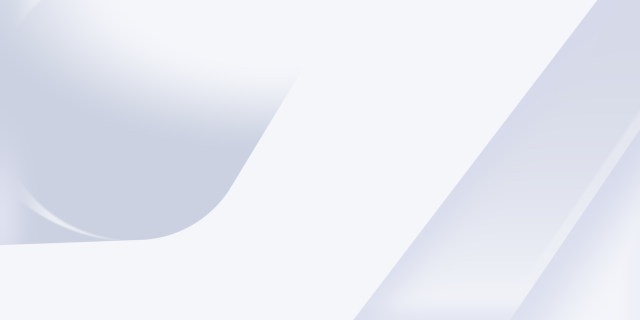
A Shadertoy shader for this background:

```glsl
// Pale abstract backdrop: a rounded, softly shaded sheet on the left with a thin
// bright crescent, and a slanted band with a shaded panel on the right.
// Built from half-plane and circle distances, tinted by smooth falloffs.

const vec3 PALE     = vec3(0.957, 0.964, 0.980);
const vec3 SLATE    = vec3(0.796, 0.818, 0.882);
const vec3 MIST     = vec3(0.838, 0.853, 0.908);
const vec3 LAVENDER = vec3(0.835, 0.850, 0.920);
const vec3 LILAC    = vec3(0.885, 0.895, 0.950);

// Signed distance to a half-plane with unit outward normal n.
float halfPlane(vec2 p, vec2 n, float offset) {
    return dot(p, n) - offset;
}

// Intersection of two half-planes with a round corner; c = cosine between normals.
float roundWedge(float a, float b, float c, float radius) {
    a += radius;
    b += radius;
    bool corner = a > c * b && b > c * a;
    float d = corner ? sqrt((a * a + b * b - 2.0 * a * b * c) / (1.0 - c * c)) : max(a, b);
    return d - radius;
}

// Coverage of a shape: 1 inside, 0 outside, with an edge of the given width.
float cover(float d, float width) {
    return 1.0 - smoothstep(-0.5 * width, 0.5 * width, d);
}

// Bell-shaped falloff around zero.
float bell(float x, float width) {
    float t = x / width;
    return exp(-t * t);
}

// Bright sliver between two circles that touch at the sheet's lower edge.
float crescent(vec2 p) {
    float inner = length(p - vec2(0.417, 0.680)) - 0.432;
    float outer = length(p - vec2(0.417, 0.807)) - 0.560;
    float ends = smoothstep(0.03, 0.17, p.x) * (1.0 - smoothstep(0.30, 0.43, p.x));
    return cover(-inner, 0.012) * cover(outer, 0.010) * ends;
}

vec3 sheetColor(vec2 p) {
    // Elliptical light from above
    float reach = length((p - vec2(0.86, 1.08)) / vec2(0.755, 0.43));
    vec3 color = mix(PALE, SLATE, smoothstep(0.64, 1.34, reach));
    // Faint glow along the left border
    float sideGlow = bell(p.x, 0.07) * bell(p.y - 0.32, 0.20);
    color = mix(color, LILAC, 0.85 * sideGlow);
    return mix(color, PALE, 0.75 * crescent(p));
}

vec3 bandColor(vec2 p, float leftEdge, float rightEdge) {
    vec3 color = mix(PALE, MIST, smoothstep(0.02, 1.0, 0.12 * p.y + 0.88 * sqrt(p.y)));
    // Shade at the left edge and the foot
    color = mix(color, LAVENDER, 0.65 * bell(leftEdge, 0.075));
    color = mix(color, LAVENDER, 0.50 * bell(p.y, 0.045));
    // Light rim beside the panel
    float rim = smoothstep(-0.040, -0.026, rightEdge) * smoothstep(0.03, 0.25, p.y);
    return mix(color, PALE, 0.35 * rim);
}

vec3 panelColor(vec2 p, float edge) {
    float shade = bell(edge, 0.13) * mix(0.75, 0.95, smoothstep(0.0, 0.6, p.y));
    float border = 0.20 * bell(2.0 - p.x, 0.06);
    return mix(PALE, LAVENDER, max(shade, border));
}

void mainImage(out vec4 fragColor, in vec2 fragCoord) {
    vec2 p = fragCoord / iResolution.y;
    float pixel = 1.5 / iResolution.y;
    vec3 color = PALE;

    // Left sheet
    vec2 sideNormal = vec2(0.855, -0.519);
    vec2 baseNormal = vec2(0.037, -0.9993);
    float side = halfPlane(p, sideNormal, 0.4015);
    float base = halfPlane(p, baseNormal, -0.2339);
    float sheet = roundWedge(side, base, dot(sideNormal, baseNormal), 0.344);
    color = mix(color, sheetColor(p), cover(sheet, pixel));

    // Right band and the panel over it
    float bandEdge = halfPlane(p, vec2(0.795, -0.6066), 0.8777);
    float panelEdge = halfPlane(p, vec2(0.8266, -0.563), 1.3176);
    color = mix(color, bandColor(p, bandEdge, panelEdge), cover(-bandEdge, pixel));
    color = mix(color, panelColor(p, panelEdge), cover(-panelEdge, pixel));

    fragColor = vec4(color, 1.0);
}
```
